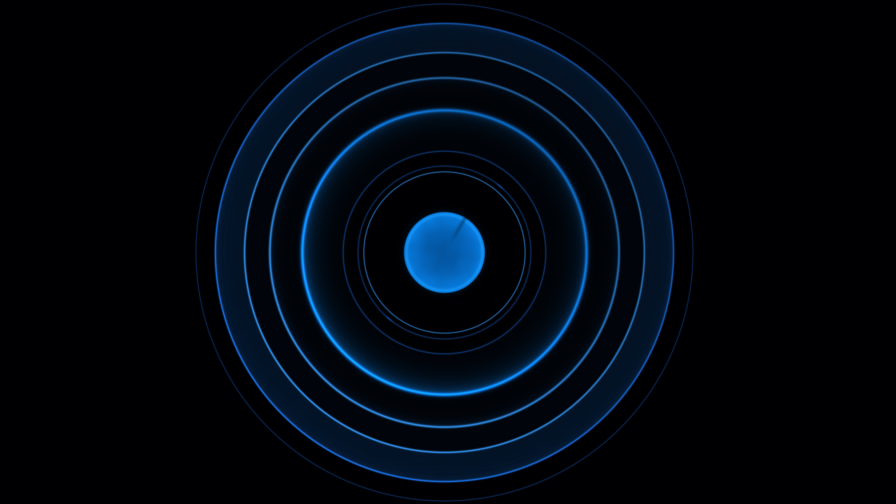
A WebGL 1 fragment shader for this background:

```glsl
precision highp float;

// Concentric blue rings around a glowing disc on black.
// Each ring is a soft line at a fixed radius, lit more from the lower left;
// filled bands and one-sided glows tint the space between the rings.

uniform vec2 u_resolution;

// Soft line at a given radius, never thinner than about one pixel.
float ring(float r, float radius, float width) {
    float px = 1.0 / u_resolution.y;
    float w = max(width, 0.6 * px);
    float d = (r - radius) / w;
    return exp(-d * d) * width / w;
}

// Smooth-edged disc coverage.
float disc(float r, float radius) {
    float px = 1.0 / u_resolution.y;
    return 1.0 - smoothstep(radius - px, radius + px, r);
}

// Annulus between two radii.
float band(float r, float inner, float outer) {
    return disc(r, outer) - disc(r, inner);
}

// Glow that fades inward from a radius.
float innerGlow(float r, float radius, float reach) {
    return disc(r, radius) * exp(-max(radius - r, 0.0) / reach);
}

float hash(vec2 p) {
    return fract(sin(dot(p, vec2(127.1, 311.7))) * 43758.55);
}

// Gradient noise in the range -1 to 1.
vec2 gradient(vec2 cell) {
    float a = 6.2832 * hash(cell);
    return vec2(cos(a), sin(a));
}

float noise(vec2 p) {
    vec2 i = floor(p), f = fract(p);
    vec2 u = f * f * (3.0 - 2.0 * f);
    vec2 e = vec2(1.0, 0.0);
    float bottom = mix(dot(gradient(i), f), dot(gradient(i + e.xy), f - e.xy), u.x);
    float top = mix(dot(gradient(i + e.yx), f - e.yx), dot(gradient(i + e.xx), f - e.xx), u.x);
    return mix(bottom, top, u.y);
}

void main() {
    vec2 p = (gl_FragCoord.xy - 0.5 * u_resolution) / u_resolution.y;
    p -= vec2(-0.007, -0.001);
    float r = length(p);
    vec2 dir = p / max(r, 0.0001);

    // Directional light: strongest toward the lower left.
    float light = 0.86 + 0.2 * dot(dir, normalize(vec2(-0.6, -0.8)));

    vec3 deepBlue = vec3(0.012, 0.075, 0.145);
    vec3 azure = vec3(0.04, 0.44, 0.80);
    vec3 paleBlue = vec3(0.16, 0.46, 0.74);
    vec3 royalBlue = vec3(0.08, 0.32, 0.66);
    vec3 color = vec3(0.0, 0.0, 0.006);

    // Filled bands, the outer one finely grooved.
    float grooves = 1.0 + 0.12 * noise(vec2(r * 220.0, 3.5)) + 0.05 * noise(p * 30.0);
    color += deepBlue * band(r, 0.3965, 0.4547) * grooves * (0.75 + 0.25 * light);
    color += deepBlue * band(r, 0.3465, 0.3965) * 0.22;
    color += deepBlue * band(r, 0.201, 0.3465) * 0.12;

    // Light spilling inward from the main rings.
    color += vec3(0.015, 0.20, 0.36) * innerGlow(r, 0.2825, 0.021) * light * light;
    color += deepBlue * innerGlow(r, 0.3465, 0.010) * light;
    color += deepBlue * innerGlow(r, 0.4547, 0.008) * 0.7;

    // Outer rings.
    color += royalBlue * ring(r, 0.493, 0.0016) * 0.36;
    color += royalBlue * ring(r, 0.4547, 0.0021) * light;
    color += paleBlue * ring(r, 0.3965, 0.0022) * light;
    color += paleBlue * ring(r, 0.3465, 0.0026) * light;
    color += azure * ring(r, 0.2825, 0.0036) * light;
    color += deepBlue * ring(r, 0.2825, 0.009) * 0.7;

    // Thin inner rings, with faint glints along one diagonal.
    float glint = pow(abs(dot(dir, vec2(0.643, 0.766))), 900.0);
    color += royalBlue * ring(r, 0.201, 0.0018) * 0.48;
    color += royalBlue * ring(r, 0.1715, 0.0018) * (0.42 + 0.4 * glint);
    color += paleBlue * ring(r, 0.160, 0.0016) * 0.66;

    // Central disc: darker heart, brighter rim, narrow shaded notch.
    float radial = clamp(r / 0.0802, 0.0, 1.0);
    vec3 core = mix(vec3(0.015, 0.34, 0.64), vec3(0.03, 0.50, 0.90), radial * radial);
    core += vec3(0.04, 0.08, 0.08) * ring(r, 0.075, 0.003);
    vec2 notchAxis = vec2(0.515, 0.857);
    float along = dot(p, notchAxis);
    float across = dot(p, vec2(notchAxis.y, -notchAxis.x)) / 0.004;
    core *= 1.0 - 0.32 * exp(-across * across) * smoothstep(0.015, 0.07, along);
    core *= 1.0 + 0.06 * noise(p * 45.0);
    color += azure * 0.16 * exp(-max(r - 0.0802, 0.0) / 0.004) * (1.0 - disc(r, 0.0802));
    color = mix(color, core, disc(r, 0.0802));

    gl_FragColor = vec4(color, 1.0);
}
```
